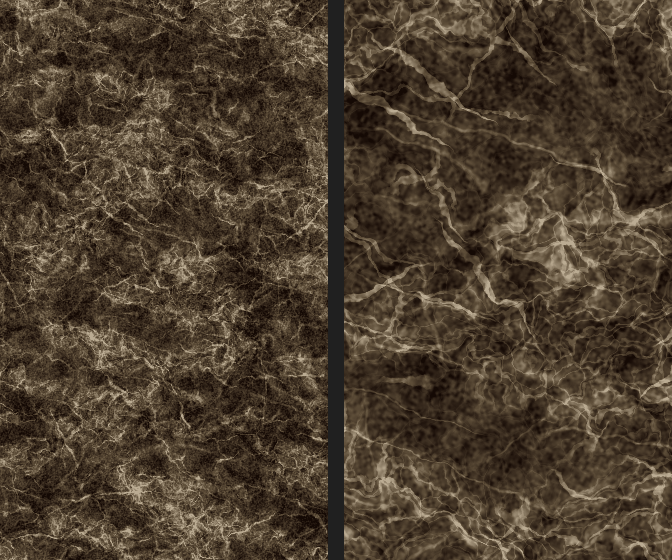
Left, the full canvas; right, a detail of the centre.
Give the GLSL for this texture, as a Shadertoy shader.

```glsl
const vec3 DARK_BROWN = vec3(0.148, 0.1, 0.066);
const vec3 MID_BROWN = vec3(0.37, 0.308, 0.225);
const vec3 PALE_VEIN = vec3(0.65, 0.59, 0.495);
const float BASE_TONE = 0.08;
const float BASE_GAIN = 0.5;
const float CLOUD_GAIN = 0.23;
const float CRUMB_GAIN = 0.65;
const float CRACK_GAIN = 0.4;
const float STREAK_GAIN = 0.6;
const float GRAIN_GAIN = 0.42;
const float WARP = 0.045;
const float FINE_WARP = 0.013;

float hash(vec2 p) {
    vec3 q = fract(vec3(p.xyx) * 0.1031);
    q += dot(q, q.yzx + 33.33);
    return fract((q.x + q.y) * q.z);
}

vec2 hash2(vec2 p) {
    return vec2(hash(p), hash(p + 71.7));
}

mat2 rotation(float a) {
    return mat2(cos(a), sin(a), -sin(a), cos(a));
}

float noise(vec2 p) {
    vec2 i = floor(p), f = fract(p);
    f = f * f * (3.0 - 2.0 * f);
    return mix(mix(hash(i), hash(i + vec2(1, 0)), f.x),
               mix(hash(i + vec2(0, 1)), hash(i + vec2(1, 1)), f.x), f.y);
}

float fbm(vec2 p) {
    float sum = 0.0, amp = 0.5;
    for (int i = 0; i < 5; i++) {
        sum += amp * noise(p);
        p = rotation(0.6) * p * 2.03 + 17.3;
        amp *= 0.5;
    }
    return sum / 0.97;
}

vec2 fbm2(vec2 p) {
    return vec2(fbm(p), fbm(p + 43.1)) - 0.5;
}

// Antialiased line of a given half width, in canvas units
float line(float d, float halfWidth) {
    float px = 0.6 / iResolution.x;
    return 1.0 - smoothstep(max(halfWidth - px, 0.0), halfWidth + px, d);
}

// Distance to the borders of irregular cells
float cellBorder(vec2 p, float freq) {
    p *= freq;
    vec2 cell = floor(p);
    float near = 9.0, second = 9.0;
    for (int j = -1; j <= 1; j++)
    for (int i = -1; i <= 1; i++) {
        vec2 c = cell + vec2(i, j);
        float d = length(c + hash2(c + freq) - p);
        second = min(second, max(near, d));
        near = min(near, d);
    }
    return (second - near) * 0.5 / freq;
}

// Scattered tapered streaks, leaning mostly down to the right
float streaks(vec2 p, float freq, float halfWidth, float share) {
    vec2 cell = floor(p * freq);
    float ink = 0.0;
    for (int j = -1; j <= 1; j++)
    for (int i = -1; i <= 1; i++) {
        vec2 c = cell + vec2(i, j);
        vec2 seed = c + freq * 13.0;
        vec2 q = p - (c + hash2(seed)) / freq;
        q = rotation(mix(1.2, -0.8, hash(seed + 5.5))) * q;
        float reach = mix(0.25, 0.6, hash(seed + 9.1)) / freq;
        float taper = 1.0 - abs(q.x) / reach;
        float on = step(hash(seed + 3.7), share) * smoothstep(0.0, 0.25, taper);
        ink = max(ink, on * line(abs(q.y), halfWidth * max(taper, 0.0)));
    }
    return ink;
}

// Long thin threads along one direction
float threads(vec2 p, float angle) {
    p = rotation(angle) * p;
    return line(abs(noise(p * vec2(6.0, 24.0)) - 0.5) / 26.0, 0.0008);
}

void mainImage(out vec4 fragColor, in vec2 fragCoord) {
    vec2 p = fragCoord / iResolution.x;
    vec2 bend = WARP * 2.0 * fbm2(p * 9.0);
    vec2 jitter = FINE_WARP * 2.0 * fbm2(p * 45.0 + 5.0);
    vec2 q = p + bend + jitter;
    vec2 slanted = rotation(0.3) * q * vec2(0.85, 1.15);

    // Small cloudy patches with a crumbly texture and sharp grain
    float patches = smoothstep(0.36, 0.66, fbm(slanted * vec2(8.0, 11.0) + 8.0));
    float crumbs = fbm(q * 50.0);
    float grain = noise(rotation(0.5) * p * 280.0) - 0.5;
    float tone = BASE_TONE + BASE_GAIN * (fbm(p * 9.0 + 31.0) - 0.5);
    tone += CLOUD_GAIN * patches * (0.2 + 1.5 * crumbs);
    tone += CRUMB_GAIN * (crumbs - 0.5) + GRAIN_GAIN * grain;

    // Crack networks, denser inside the patches
    float broken = smoothstep(0.35, 0.65, noise(p * 20.0 + 3.0));
    float cracks = line(cellBorder(slanted, 11.0), 0.0022) * (0.15 + 0.85 * broken);
    cracks += line(cellBorder(slanted + 4.0, 25.0), 0.0014) * mix(0.2, 0.8, patches);
    cracks += line(cellBorder(q + 9.0, 52.0), 0.0008) * mix(0.15, 0.65, patches);

    // Threads crossing in slanted and steep directions
    vec2 straight = p + bend * 0.5 + jitter * 0.4;
    float fade = smoothstep(0.35, 0.65, noise(p * 10.0 + 60.0));
    cracks += 0.8 * threads(straight, 0.35) * fade;
    cracks += 0.7 * threads(straight + 7.0, -0.6) * (1.0 - fade);
    cracks += 0.6 * threads(straight + 3.0, 1.4) * broken;
    tone += CRACK_GAIN * cracks;

    // Bright streaks
    vec2 curved = p + bend * 0.7 + jitter * 0.6;
    float bright = streaks(curved, 5.0, 0.0045, 0.5);
    bright = max(bright, 0.8 * streaks(curved + 2.0, 10.0, 0.003, 0.5));
    tone += STREAK_GAIN * bright * (0.4 + 0.9 * crumbs);

    tone = clamp(tone, -0.16, 1.15);
    vec3 color = tone < 0.5 ? mix(DARK_BROWN, MID_BROWN, tone * 2.0)
                            : mix(MID_BROWN, PALE_VEIN, tone * 2.0 - 1.0);
    fragColor = vec4(color, 1.0);
}
```
